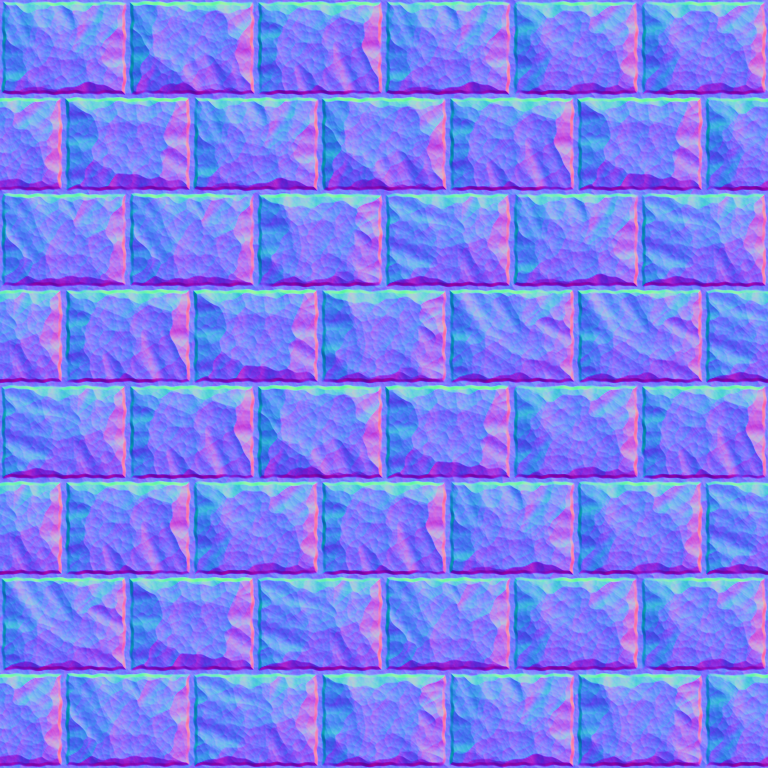
This texture map is drawn by a three.js fragment shader. Its source:

```glsl
varying vec2 vUv;

vec2 hash2(vec2 p) {
  return fract(sin(vec2(dot(p, vec2(127.1, 311.7)), dot(p, vec2(269.5, 183.3)))) * 43758.5);
}

// Squared distance to the nearest cell point: shallow bowls with sharp ridges
float bowls(vec2 p) {
  vec2 cell = floor(p), f = p - cell;
  float nearest = 2.0;
  for (int y = -1; y <= 1; y++) {
    for (int x = -1; x <= 1; x++) {
      vec2 o = vec2(float(x), float(y));
      vec2 d = o + hash2(cell + o) - f;
      nearest = min(nearest, dot(d, d));
    }
  }
  return nearest;
}

// Stone grain from three octaves of bowls, slightly turned at each step
float grain(vec2 p) {
  float sum = 0.0, amp = 0.03;
  p *= 4.0;
  for (int i = 0; i < 3; i++) {
    sum += amp * bowls(p);
    p = mat2(2.1, 1.2, -1.2, 2.1) * p + 7.3;
    amp *= 0.4;
  }
  return sum;
}

// Split stone: a rough face cut by planes along its sides and corners
float stoneHeight(vec2 p, vec2 halfSize, float variant) {
  vec2 shift = vec2(variant * 5.7, variant * 3.1);
  float h = 0.125 - 0.14 * p.y * p.y + 0.07 * (bowls(p * 2.3 + shift) - 0.2);
  for (int i = 0; i < 8; i++) {
    float k = float(i), corner = mod(k, 2.0);
    vec2 r = hash2(vec2(variant + 3.0, k + 1.0));
    float angle = k * 0.7854 + (r.x - 0.5) * mix(0.14, 0.9, corner);
    vec2 dir = vec2(cos(angle), sin(angle));
    float along = dot(p, vec2(-dir.y, dir.x));
    float inset = dot(abs(dir), halfSize) - dot(p, dir);
    float steep = mix(0.55 + 0.3 * abs(dir.y) - 0.1 * dir.y, 0.28, corner) + 0.3 * (r.y - 0.4);
    float jag = 0.022 * sin(along * 11.0 + r.x * 40.0) + 0.009 * sin(along * 29.0 + r.y * 50.0);
    h = min(h, steep * inset + jag + 0.01);
  }
  return h + grain(p + shift);
}

// Six stones across and eight courses up; one unit is one course
float wallHeight(vec2 p) {
  float course = floor(p.y);
  float x = p.x * 0.75 + 0.5 * mod(course + 1.0, 2.0);
  vec2 id = vec2(mod(floor(x), 6.0), mod(course, 8.0));
  vec2 local = vec2((fract(x) - 0.5) / 0.75, p.y - course - 0.5);
  float variant = floor(hash2(id + 4.0).x * 9.0);

  vec2 halfSize = vec2(0.632, 0.468);
  vec2 wobble = 0.006 * sin(local.yx * 17.0 + variant) + 0.004 * sin(local.yx * 41.0 + variant * 2.0);
  vec2 edge = halfSize - abs(local + wobble);
  float inside = smoothstep(-0.012, 0.022, min(edge.x, edge.y));

  float mortar = -0.02 + 0.8 * grain(p + 20.0);
  return mix(mortar, stoneHeight(local, halfSize, variant), inside);
}

void main() {
  vec2 p = vUv * 8.0;
  vec2 e = vec2(0.009, 0.0);
  vec2 slope = vec2(wallHeight(p + e.xy) - wallHeight(p - e.xy),
                    wallHeight(p + e.yx) - wallHeight(p - e.yx)) / (2.0 * e.x);

  // Surface normal packed into colour
  vec3 normal = normalize(vec3(-slope - vec2(0.03, 0.0), 1.0));
  gl_FragColor = vec4(normal * 0.5 + 0.5, 1.0);
}
```
